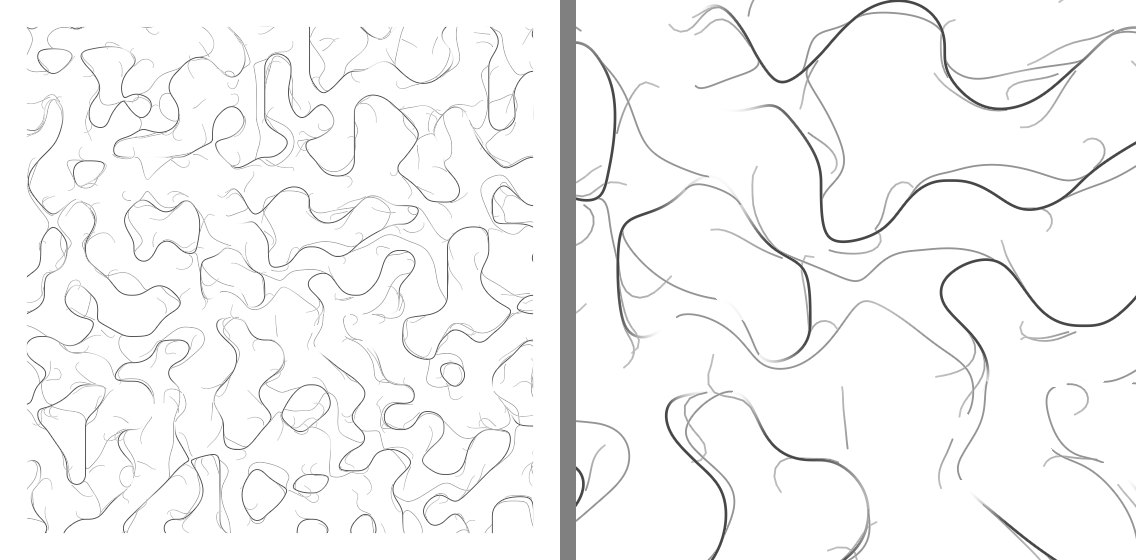
Left: the whole. Right: its middle third, enlarged.
Write a WebGL 2 fragment shader that draws this pattern.

```glsl
#version 300 es
precision highp float;
precision highp int;

// Meandering ink channels on white paper, fed by thin curling tributaries.
// Channels are contours of gradient noise, side branches are contours that
// peel off tangentially, and hairs are short walks traced down into a channel.

uniform vec2 u_resolution;
out vec4 outColor;

const vec3 PAPER = vec3(1.0);
const vec3 INK = vec3(0.0);
const float MARGIN = 0.048;         // blank border, in canvas units
const float SCALE = 12.5;           // noise cells across the canvas
const float LEVEL = 0.04;           // contour height, off zero to avoid crossings
const float CHANNEL_WIDTH = 0.0016;
const float HAIR_WIDTH = 0.0011;
const float CHANNEL_INK = 0.72;
const float BRANCH_INK = 0.42;
const float BRANCH_SPREAD = 6.0;    // how fast a branch leaves its channel
const float HAIR_INK = 0.42;
const float HAIR_CELL = 0.62;       // spacing of hair seeds, in noise cells
const float HAIR_DENSITY = 0.9;
const float HAIR_PULL = 0.13;       // distance at which hairs turn downstream
const int HAIR_STEPS = 11;
const float HAIR_STEP_MIN = 0.03;
const float HAIR_STEP_MAX = 0.075;
const float PI = 3.14159265;

// Integer hash of a lattice point to 0..1.
float hash(vec2 cell, uint seed) {
    uvec2 q = uvec2(ivec2(cell) + 4096);
    uint h = q.x * 1597334677u ^ q.y * 3812015801u ^ seed * 2798796415u;
    h = (h ^ (h >> 15)) * 2246822519u;
    h = (h ^ (h >> 13)) * 3266489917u;
    return float((h ^ (h >> 16)) >> 8) / 16777216.0;
}

// Eight gradient directions give occasional straight runs.
vec2 gradientAt(vec2 cell, uint seed) {
    float angle = floor(hash(cell, seed) * 8.0) * PI * 0.25;
    return vec2(cos(angle), sin(angle));
}

// Gradient noise: value in x, derivative in yz.
vec3 noise(vec2 p, uint seed) {
    vec2 i = floor(p), f = p - i;
    vec2 u = f * f * f * (f * (f * 6.0 - 15.0) + 10.0);
    vec2 du = 30.0 * f * f * (f - 1.0) * (f - 1.0);
    vec2 ga = gradientAt(i, seed);
    vec2 gb = gradientAt(i + vec2(1, 0), seed);
    vec2 gc = gradientAt(i + vec2(0, 1), seed);
    vec2 gd = gradientAt(i + vec2(1, 1), seed);
    float a = dot(ga, f), b = dot(gb, f - vec2(1, 0));
    float c = dot(gc, f - vec2(0, 1)), d = dot(gd, f - vec2(1, 1));
    float value = mix(mix(a, b, u.x), mix(c, d, u.x), u.y);
    vec2 slope = mix(mix(ga, gb, u.x), mix(gc, gd, u.x), u.y)
               + du * (u.yx * (a - b - c + d) + vec2(b, c) - a);
    return vec3(value, slope);
}

vec3 terrain(vec2 p) { return noise(p, 7u) - vec3(LEVEL, 0.0, 0.0); }

// Antialiased stroke from a distance and width in canvas units.
float stroke(float dist, float width, float pixel) {
    return clamp((0.5 * (width + pixel) - dist) / pixel, 0.0, 1.0);
}

float contourDistance(vec3 field) {
    return abs(field.x) / (max(length(field.yz), 0.02) * SCALE);
}

// Contour that leaves the channel smoothly where the guide noise is positive.
float branch(vec2 p, vec3 ground, float side, uint seed, float pixel) {
    const float FREQ = 0.8;
    vec3 guide = noise(p * FREQ + 0.37, seed);
    float g = guide.x - 0.06;
    if (g < 0.0) return 0.0;
    vec3 field = side * ground;
    field -= BRANCH_SPREAD * vec3(g * g, 2.0 * g * FREQ * guide.yz);
    float fade = 1.0 - smoothstep(0.2, 0.36, g);
    return BRANCH_INK * fade * stroke(contourDistance(field), HAIR_WIDTH, pixel);
}

float segmentDistance(vec2 p, vec2 a, vec2 b) {
    vec2 ab = b - a;
    return length(p - a - ab * clamp(dot(p - a, ab) / dot(ab, ab), 0.0, 1.0));
}

// Walk from a seed towards the nearest channel, curling near the tip.
float hair(vec2 p, vec2 cell, float pixel) {
    if (hash(cell, 21u) > HAIR_DENSITY) return 0.0;
    vec2 pos = (cell + vec2(hash(cell, 22u), hash(cell, 23u))) * HAIR_CELL;
    float stepSize = mix(HAIR_STEP_MIN, HAIR_STEP_MAX, hash(cell, 24u));
    if (distance(p, pos) > stepSize * float(HAIR_STEPS) + 0.05) return 0.0;
    float curl = (hash(cell, 25u) - 0.5) * 4.5;
    float ink = 0.0;
    for (int k = 0; k < HAIR_STEPS; k++) {
        float t = float(k) / float(HAIR_STEPS);
        vec3 ground = terrain(pos);
        float steep = length(ground.yz) + 0.001;
        vec2 n = ground.yz / steep;
        vec2 dir = normalize(vec2(-n.y, n.x) - n * ground.x / (steep * HAIR_PULL));
        float turn = curl * (1.0 - t) * (1.0 - t);
        dir = mat2(cos(turn), sin(turn), -sin(turn), cos(turn)) * dir;
        vec2 next = pos + dir * stepSize;
        float dist = segmentDistance(p, pos, next) / SCALE;
        ink = max(ink, mix(0.6, 1.0, t) * stroke(dist, HAIR_WIDTH, pixel));
        pos = next;
    }
    return HAIR_INK * ink;
}

void main() {
    float pixel = 1.0 / min(u_resolution.x, u_resolution.y);
    vec2 uv = (gl_FragCoord.xy - 0.5 * u_resolution) * pixel;
    vec2 p = uv * SCALE + 40.3;

    // Channels, paler in places
    vec3 ground = terrain(p);
    float flow = CHANNEL_INK * smoothstep(-0.36, -0.08, noise(p * 0.6, 11u).x);
    float ink = flow * stroke(contourDistance(ground), CHANNEL_WIDTH, pixel);

    // Branches on both banks
    ink = max(ink, branch(p, ground, 1.0, 13u, pixel));
    ink = max(ink, branch(p, ground, -1.0, 17u, pixel));

    // Hairs from neighbouring seeds
    vec2 home = floor(p / HAIR_CELL);
    for (int y = -1; y <= 1; y++)
        for (int x = -1; x <= 1; x++)
            ink = max(ink, hair(p, home + vec2(x, y), pixel));

    // Blank border
    float edge = 0.5 - MARGIN - max(abs(uv.x), abs(uv.y));
    ink *= clamp(edge / pixel + 0.5, 0.0, 1.0);
    outColor = vec4(mix(PAPER, INK, ink), 1.0);
}
```
